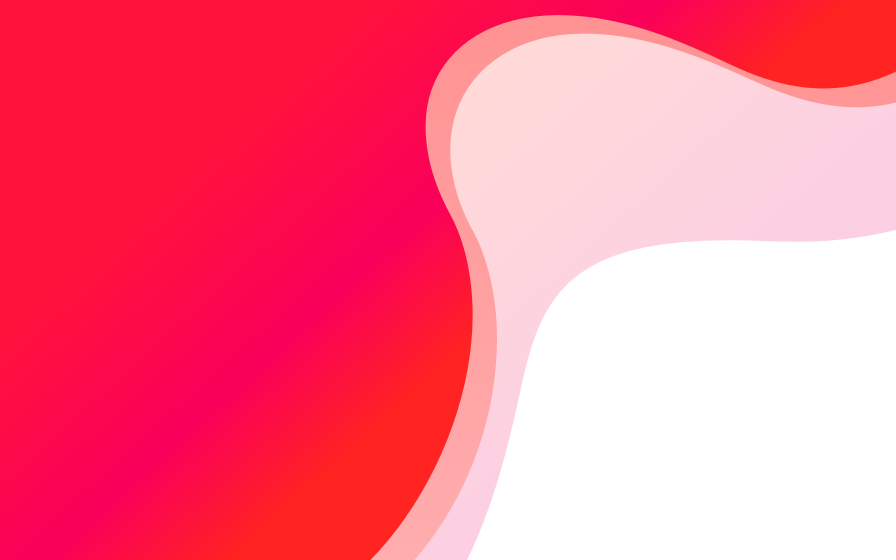
Write a WebGL 1 fragment shader that draws this background.

```glsl
precision highp float;

uniform vec2 u_resolution;

// State of the outline being traced
vec2 point;      // position tested against the outline
vec2 pen;        // end of the last segment
float side;      // +1 below the outline, -1 outside
float nearest;   // distance to the outline

void moveTo(vec2 start) {
  pen = start;
  side = -1.0;
  nearest = 10.0;
}

// Straight segment: keep the distance, flip the side when it lies overhead
void lineTo(vec2 end) {
  vec2 edge = end - pen;
  vec2 rel = point - pen;
  float along = clamp(dot(rel, edge) / max(dot(edge, edge), 1e-9), 0.0, 1.0);
  nearest = min(nearest, length(rel - edge * along));
  if ((pen.x <= point.x) != (end.x <= point.x)) {
    if (edge.y * rel.x / edge.x > rel.y) side = -side;
  }
  pen = end;
}

// Cubic curve from the pen, flattened into short segments
void curveTo(vec2 c1, vec2 c2, vec2 end) {
  vec2 start = pen;
  for (int i = 1; i <= 20; i++) {
    float t = float(i) / 20.0;
    float s = 1.0 - t;
    lineTo(s * s * s * start + 3.0 * s * t * (s * c1 + t * c2) + t * t * t * end);
  }
}

// Smooth fill of the traced outline
float coverage() {
  return clamp(0.5 + side * nearest * u_resolution.y, 0.0, 1.0);
}

float outerWave() {
  moveTo(vec2(0.640, -0.021));
  curveTo(vec2(0.763, 0.092), vec2(0.844, 0.275), vec2(0.844, 0.4375));
  curveTo(vec2(0.844, 0.508), vec2(0.829, 0.571), vec2(0.804, 0.617));
  curveTo(vec2(0.777, 0.667), vec2(0.760, 0.719), vec2(0.760, 0.775));
  curveTo(vec2(0.760, 0.892), vec2(0.854, 0.973), vec2(0.996, 0.973));
  curveTo(vec2(1.115, 0.973), vec2(1.219, 0.925), vec2(1.308, 0.883));
  curveTo(vec2(1.400, 0.840), vec2(1.504, 0.817), vec2(1.625, 0.885));
  return coverage();
}

float innerWave() {
  moveTo(vec2(0.721, -0.021));
  curveTo(vec2(0.829, 0.092), vec2(0.8875, 0.246), vec2(0.8875, 0.396));
  curveTo(vec2(0.8875, 0.469), vec2(0.871, 0.5375), vec2(0.846, 0.585));
  curveTo(vec2(0.821, 0.629), vec2(0.804, 0.681), vec2(0.804, 0.733));
  curveTo(vec2(0.804, 0.854), vec2(0.900, 0.940), vec2(1.042, 0.940));
  curveTo(vec2(1.160, 0.940), vec2(1.265, 0.892), vec2(1.354, 0.852));
  curveTo(vec2(1.446, 0.810), vec2(1.5375, 0.792), vec2(1.633, 0.827));
  return coverage();
}

float whiteHill() {
  moveTo(vec2(0.821, -0.025));
  curveTo(vec2(0.875, 0.075), vec2(0.904, 0.1875), vec2(0.927, 0.292));
  curveTo(vec2(0.9625, 0.4625), vec2(1.004, 0.571), vec2(1.302, 0.571));
  curveTo(vec2(1.400, 0.571), vec2(1.483, 0.556), vec2(1.633, 0.598));
  return coverage();
}

// Linear ramp clamped to 0..1
float ramp(float from, float to, float x) {
  return clamp((x - from) / (to - from), 0.0, 1.0);
}

void main() {
  // Canvas is 1.6 wide and 1 high
  point = gl_FragCoord.xy / u_resolution * vec2(1.6, 1.0);

  // Distance down the diagonal from the upper left corner
  float diagonal = dot(vec2(point.x, 1.0 - point.y), vec2(0.67, 0.74));

  // Backdrop: red to magenta to orange red
  vec3 color = mix(vec3(1.0, 0.07, 0.235), vec3(0.98, 0.0, 0.355), ramp(0.45, 0.79, diagonal));
  color = mix(color, vec3(1.0, 0.137, 0.13), ramp(0.79, 1.02, diagonal));

  // Layered waves, back to front
  vec3 salmon = mix(vec3(1.0, 0.68, 0.685), vec3(1.0, 0.57, 0.57), point.y);
  vec3 blush = mix(vec3(1.0, 0.855, 0.85), vec3(0.99, 0.815, 0.885), ramp(0.7, 1.25, diagonal));
  color = mix(color, salmon, outerWave());
  color = mix(color, blush, innerWave());
  color = mix(color, vec3(1.0), whiteHill());

  gl_FragColor = vec4(color, 1.0);
}
```
